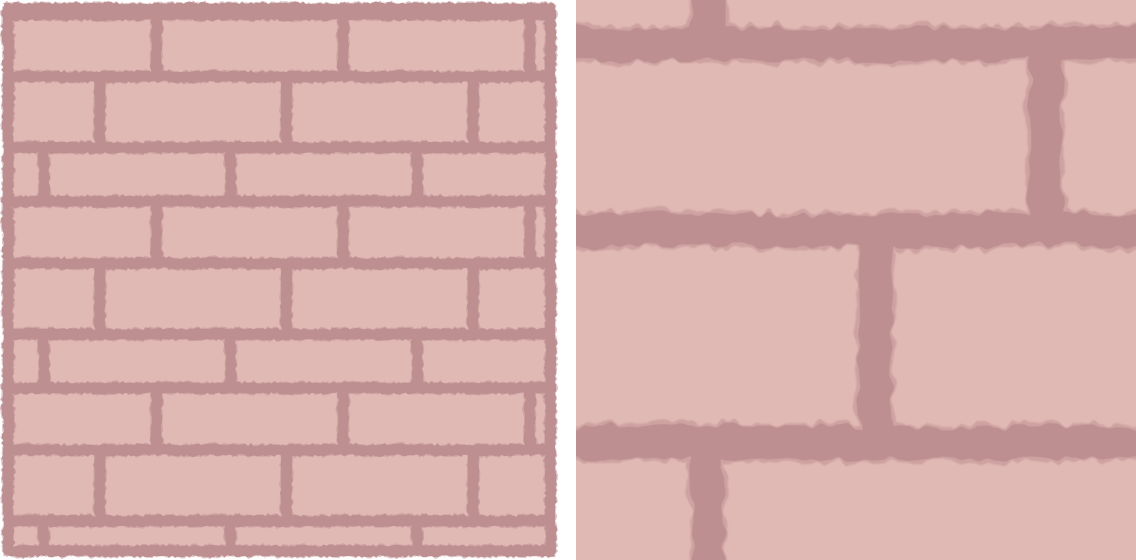
Left: the whole. Right: its middle third, enlarged.
A WebGL 2 fragment shader for this texture:

```glsl
#version 300 es
precision highp float;

uniform vec2 u_resolution;
out vec4 outColor;

const vec3 BRICK = vec3(0.88, 0.725, 0.705);
const vec3 MORTAR = vec3(0.745, 0.56, 0.57);
const vec3 PAPER = vec3(1.0, 0.995, 0.995);

const float TILES = 3.0;                                  // repeats across and down
const float ROW_TOP[3] = float[3](0.078, 0.410, 0.789);   // from the top of a tile
const float JOINT_X[3] = float[3](0.840, 0.535, 0.234);   // upright joint in each row

const float HALF_WIDTH = 0.0100;     // of every stroke
const float ROUGHNESS = 0.0026;      // bristle depth
const float WOBBLE = 0.0010;         // slow drift of a stroke
const float FRINGE = 0.0026;         // thin paint beyond the edge
const float FRINGE_ALPHA = 0.55;
const float SOFTNESS = 0.0011;
const float FINE_BRISTLES = 64.0;    // per tile
const float COARSE_BRISTLES = 42.0;

const vec2 FRAME_CENTER = vec2(0.4987, 0.5007);
const float FRAME_HALF = 0.4842;

float hash(float i, float seed) {
    return fract(sin(i * 12.9898 + seed * 78.233) * 43758.5453);
}

// Value noise in -1..1 that repeats with every whole x
float wrapNoise(float x, float cells, float seed) {
    x *= cells;
    float i = floor(x);
    float a = hash(mod(i, cells), seed);
    float b = hash(mod(i + 1.0, cells), seed);
    return 2.0 * mix(a, b, smoothstep(0.0, 1.0, x - i)) - 1.0;
}

float fill(float d) {
    float soft = max(SOFTNESS, 0.7 / u_resolution.y);
    return 1.0 - smoothstep(-soft, soft, d);
}

// Coverage of a ragged brush stroke around the line d = 0
float stroke(float d, float along, float bristles, float seed) {
    float side = d < 0.0 ? -1.0 : 1.0;
    float edgeSeed = seed + 0.37 * side;
    float halfWidth = HALF_WIDTH
        + side * WOBBLE * wrapNoise(along, 9.0, seed)
        + ROUGHNESS * 0.7 * wrapNoise(along, bristles, edgeSeed)
        + ROUGHNESS * 0.3 * wrapNoise(along, 21.0, edgeSeed + 5.0);
    float fringe = FRINGE * (0.5 + 0.5 * wrapNoise(along, bristles + 17.0, edgeSeed + 9.0));
    float edge = abs(d) - halfWidth;
    return max(fill(edge), FRINGE_ALPHA * fill(edge - fringe));
}

float boxDistance(vec2 p, float halfSize) {
    vec2 q = abs(p) - halfSize;
    return length(max(q, 0.0)) + min(max(q.x, q.y), 0.0);
}

// Signed distance to the nearest repeat, in canvas units
float repeatDistance(float x) {
    return (fract(x + 0.5) - 0.5) / TILES;
}

// Bed joints between rows and upright joints inside them
float brickJoints(vec2 tile) {
    float cover = 0.0;
    for (int row = 0; row < 3; row++) {
        float seed = 3.0 + 2.3 * float(row);
        float top = ROW_TOP[row];
        float height = fract(ROW_TOP[(row + 1) % 3] - top);
        cover = max(cover, stroke(repeatDistance(tile.y - top), tile.x, FINE_BRISTLES, seed));
        if (fract(tile.y - top) < height) {
            float d = repeatDistance(tile.x - JOINT_X[row]);
            cover = max(cover, stroke(d, tile.y, COARSE_BRISTLES, seed + 11.0));
        }
    }
    return cover;
}

void main() {
    vec2 uv = gl_FragCoord.xy / u_resolution;
    vec2 tile = vec2(uv.x, 1.0 - uv.y) * TILES;

    // Outer frame, with its own bristles on each side
    vec2 p = uv - FRAME_CENTER;
    float frameDistance = boxDistance(p, FRAME_HALF);
    bool upright = abs(p.x) > abs(p.y);
    float along = upright ? tile.y : tile.x;
    float across = upright ? p.x : p.y;
    float frameSeed = 23.0 + (upright ? 4.1 : 0.0) + 1.7 * step(0.0, across);
    float frame = stroke(frameDistance, along, FINE_BRISTLES, frameSeed);

    float inside = fill(frameDistance);
    vec3 color = mix(PAPER, BRICK, inside);
    color = mix(color, MORTAR, max(frame, brickJoints(tile) * inside));
    outColor = vec4(color, 1.0);
}
```
